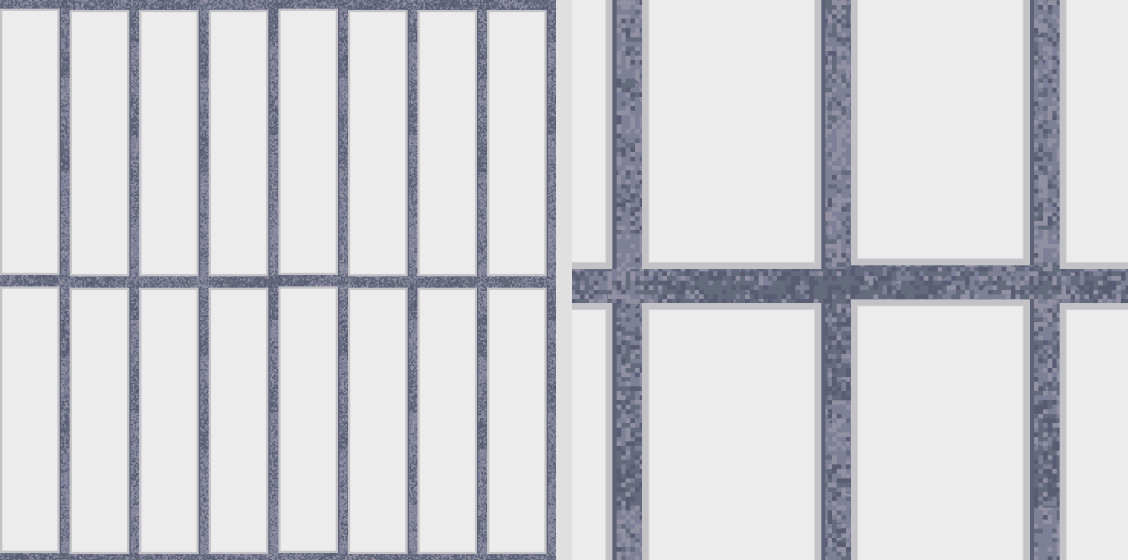
Left: the whole. Right: its middle third, enlarged.
This texture is drawn by a Shadertoy shader. Its source:

```glsl
// Tall pale tiles, eight across and two down, with soft grey rims, set in
// slate-blue grout. The grout is dithered from random specks whose density
// climbs in ramps down each joint; edges are smoothed by supersampling.

#define CANVAS vec2(764.0, 768.0)   // layout units across the canvas
#define PITCH vec2(95.6, 381.0)     // spacing of tiles
#define TILE vec2(82.0, 365.5)      // tile size including rim
#define TOP_MARGIN 13.5             // grout above the first row
#define RIM 3.1                     // rim width
#define SHADOW 1.9                  // dark line on the right of each tile
#define SPECK 2.1                   // grout speck size
#define SAMPLES 3                   // supersamples per axis

const vec3 FACE = vec3(0.925);
const vec3 RIM_COLOUR = vec3(0.76, 0.76, 0.78);
const vec3 GROUT_LIGHT = vec3(0.57, 0.57, 0.64);
const vec3 GROUT_MID = vec3(0.49, 0.50, 0.59);
const vec3 GROUT_DARK = vec3(0.39, 0.42, 0.49);
const vec3 GROUT_DEEP = vec3(0.35, 0.36, 0.45);

float hash(vec2 p) {
    vec3 q = fract(p.xyx * vec3(0.1031, 0.1030, 0.0973));
    q += dot(q, q.yzx + 33.33);
    return fract((q.x + q.y) * q.z);
}

float noise(vec2 p) {
    vec2 i = floor(p), f = fract(p);
    f = f * f * (3.0 - 2.0 * f);
    return mix(mix(hash(i), hash(i + vec2(1, 0)), f.x),
               mix(hash(i + vec2(0, 1)), hash(i + 1.0), f.x), f.y);
}

// Share of dark specks: ramps along upright joints, patches along level ones
float darkShare(vec2 p, vec2 cell, vec2 local) {
    float along = local.y / PITCH.y;
    float ramp = fract(along * 3.0 + 0.25 + 0.4 * mod(cell.x, 2.0));
    float upright = mix(0.12, 0.78, ramp) * mix(1.0, 0.55, smoothstep(0.6, 0.75, along));
    float level = 0.35 + 0.5 * noise(vec2(p.x / 32.0, cell.y + 5.0));
    float share = local.y > TILE.y ? level : upright;
    return share + 0.3 * (noise(p / 14.0) - 0.5);
}

vec3 grout(vec2 p, vec2 cell, vec2 local) {
    vec2 speck = floor(p / SPECK) + 40.0;
    float shade = hash(speck + 71.0);
    float share = darkShare(p, cell, local);
    vec3 pale = shade < 0.36 ? GROUT_LIGHT : GROUT_MID;
    vec3 dark = shade < 0.6 ? GROUT_DARK : GROUT_DEEP;
    return hash(speck) < share ? dark : pale;
}

// p is measured from the top left, in layout units
vec3 wall(vec2 p) {
    vec2 q = p - vec2(0.0, TOP_MARGIN);
    float column = floor(q.x / PITCH.x);
    q.y += mod(column, 4.0) < 0.5 ? 1.7 : 0.0;   // every fourth column sits higher
    vec2 cell = floor(q / PITCH);
    vec2 local = q - cell * PITCH;

    vec2 box = abs(local - 0.5 * TILE) - 0.5 * TILE;
    float d = max(box.x, box.y);
    if (d < 0.0) return mix(FACE, RIM_COLOUR, smoothstep(-RIM - 0.5, -RIM + 0.5, d));

    bool shaded = box.x > 0.0 && box.x < SHADOW && local.y < TILE.y;
    return shaded ? mix(GROUT_DEEP, GROUT_DARK, 0.4) : grout(p, cell, local);
}

void mainImage(out vec4 fragColor, in vec2 fragCoord) {
    vec3 sum = vec3(0.0);
    for (int j = 0; j < SAMPLES; j++)
    for (int i = 0; i < SAMPLES; i++) {
        vec2 offset = (vec2(i, j) + 0.5) / float(SAMPLES) - 0.5;
        vec2 uv = (fragCoord + offset) / iResolution.xy;
        sum += wall(vec2(uv.x, 1.0 - uv.y) * CANVAS);
    }
    fragColor = vec4(sum / float(SAMPLES * SAMPLES), 1.0);
}
```
